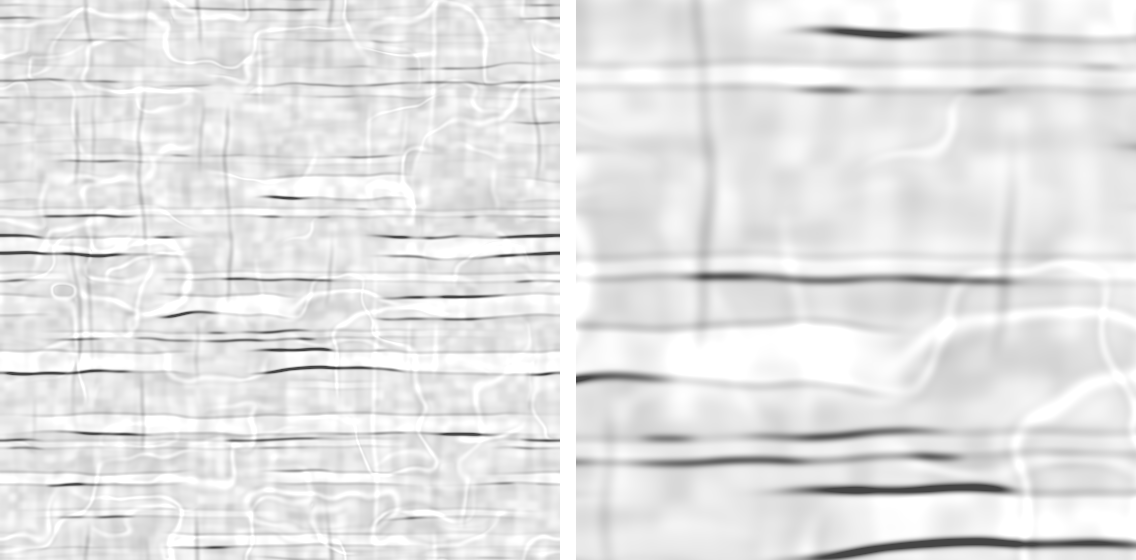
Left, the full canvas; right, a detail of the centre.
Reproduce this texture map procedurally as a Shadertoy shader.

```glsl
#define PAPER 0.897
#define DARKEST 0.27
#define GRAIN 0.042
#define WEAVE 0.034
#define WRINKLE 0.085
#define WRINKLE_WIDTH 0.0048
#define CREASE 0.10
#define STRIP_LIGHT 0.085
#define EDGE_DARK 0.85
#define EDGE_WIDTH 0.0027
#define ROW_STEP 0.104

float hash(vec2 p, float seed) {
    vec3 q = fract(vec3(p, seed) * vec3(0.1031, 0.1030, 0.0973) + 0.17);
    q += dot(q, q.yzx + 33.33);
    return fract((q.x + q.y) * q.z);
}

// Value noise from -1 to 1 that repeats over the unit square
float noise(vec2 uv, vec2 cells, float seed) {
    vec2 p = uv * cells, c = floor(p), f = p - c;
    f = f * f * f * (f * (f * 6.0 - 15.0) + 10.0);
    vec2 a = mod(c, cells), b = mod(c + 1.0, cells);
    float low = mix(hash(a, seed), hash(vec2(b.x, a.y), seed), f.x);
    float high = mix(hash(vec2(a.x, b.y), seed), hash(b, seed), f.x);
    return 2.0 * mix(low, high, f.y) - 1.0;
}

float noise1(float x, float cells, float seed) {
    return noise(vec2(x, 0.0), vec2(cells, 1.0), seed);
}

float wrapped(float d) { return fract(d + 0.5) - 0.5; }

float bell(float d, float width) { return exp(-d * d / (width * width)); }

// Ridge with opposite flanks
float ridge(float d, float width) {
    float t = d * d / (width * width);
    return (1.0 - 0.8 * t) * exp(-0.6 * t);
}

// Fine mottling and crossed fibres
float cloth(vec2 uv) {
    float grain = noise(uv, vec2(56, 64), 1.0) + 0.7 * noise(uv, vec2(25, 31), 2.0);
    float weave = noise(uv, vec2(13, 74), 3.0) + noise(uv, vec2(68, 11), 4.0);
    return GRAIN * grain + WEAVE * weave;
}

// Irregular folds along the contours of warped noise
float wrinkles(vec2 uv) {
    float sum = 0.0;
    for (int i = 0; i < 4; i++) {
        float seed = 10.0 + 5.0 * float(i);
        vec2 cells = vec2(4 + 2 * i, 8 + 3 * i), e = vec2(0.002, 0.0);
        float n = noise(uv, cells, seed);
        vec2 slope = vec2(noise(uv + e, cells, seed), noise(uv + e.yx, cells, seed)) - n;
        float d = n / (length(slope) / e.x + 1.0);
        float shown = smoothstep(-0.15, 0.65, noise(uv, vec2(7, 9), seed + 1.0));
        float width = WRINKLE_WIDTH * (1.0 + 0.5 * noise(uv, vec2(9), seed + 2.0));
        sum += shown * ridge(d, width);
    }
    return WRINKLE * sum;
}

// Broken upright creases, mostly dark
float creases(vec2 uv) {
    float sum = 0.0;
    for (int i = 0; i < 13; i++) {
        float id = float(i), seed = 40.0 + 3.0 * id;
        float x = (id + 0.8 * hash(vec2(id, 5), 6.0)) / 13.0;
        x += 0.008 * noise1(uv.y, 7.0, seed) + 0.0025 * noise1(uv.y, 25.0, seed);
        float shown = smoothstep(-0.1, 0.7, noise1(uv.y, 8.0, seed + 1.0));
        float tone = hash(vec2(id, 9), 8.0) < 0.3 ? 0.6 : -1.0;
        sum += tone * shown * ridge(wrapped(uv.x - x), 0.0048);
    }
    return CREASE * sum;
}

// Level strips: light inside, dark in stretches along both edges
float strips(vec2 uv) {
    float sum = 0.0;
    for (int i = 0; i < 20; i++) {
        float id = float(i), seed = 90.0 + 7.0 * id;
        bool wide = i % 2 == 0;
        float y = 0.04 + 0.5 * ROW_STEP * id;
        y += (wide ? 0.008 : 0.04) * (hash(vec2(id, 3), 2.0) - 0.5);
        float power = mix(1.0, 0.3, smoothstep(0.68, 0.75, y)) * (wide ? 1.0 : 0.6);
        float halfWidth = wide ? mix(0.007, 0.017, hash(vec2(id, 7), 4.0)) : 0.004;
        halfWidth *= 1.0 + 0.25 * noise1(uv.x, 11.0, seed);
        float bend = 0.005 * noise1(uv.x, 5.0, seed + 1.0) + 0.0016 * noise1(uv.x, 23.0, seed + 2.0);
        float d = wrapped(uv.y - y - bend);
        float shown = power * smoothstep(-0.5, 0.25, noise1(uv.x, 5.0, seed + 3.0));
        float inside = 1.0 - smoothstep(-0.002, 0.002, abs(d) - halfWidth);
        sum += STRIP_LIGHT * shown * inside;
        for (float side = -1.0; side < 2.0; side += 2.0) {
            float stretch = noise1(uv.x, 6.0, seed + 4.0 + side);
            stretch += 0.25 * noise1(uv.x, 31.0, seed + 5.0 + side);
            float dark = 0.09 + EDGE_DARK * smoothstep(0.3, 1.0, stretch);
            sum -= shown * dark * bell(d - side * (halfWidth + 0.0035), EDGE_WIDTH);
        }
    }
    return sum;
}

void mainImage(out vec4 fragColor, in vec2 fragCoord) {
    vec2 uv = fragCoord / iResolution.xy;
    vec2 warp = vec2(noise(uv, vec2(9), 31.0), noise(uv, vec2(11), 32.0));
    warp += 0.4 * vec2(noise(uv, vec2(27), 33.0), noise(uv, vec2(27), 34.0));
    vec2 bent = uv + 0.016 * warp;

    float tone = PAPER + cloth(uv + 0.006 * warp) + wrinkles(bent) + creases(uv) + strips(uv);
    fragColor = vec4(vec3(clamp(tone, DARKEST, 1.0)), 1.0);
}
```
